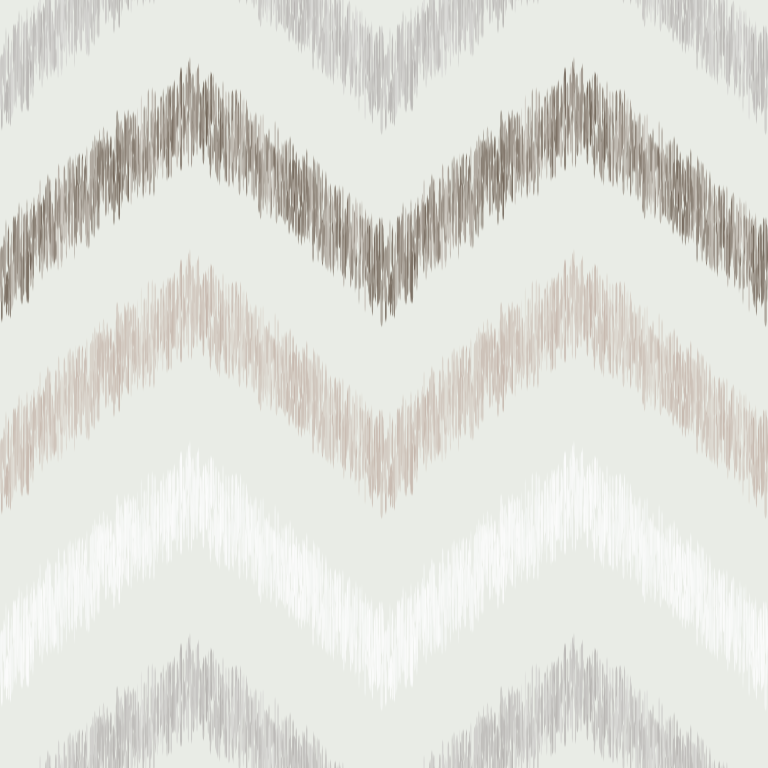
This pattern is drawn by a Shadertoy shader. Its source:

```glsl
const float TAU = 6.2831853;

vec4 hash4(vec2 p) {
    vec4 q = fract(p.xyxy * vec4(0.1031, 0.1030, 0.0973, 0.1099));
    q += dot(q, q.wzxy + 33.33);
    return fract((q.xxyz + q.yzzw) * q.zywx);
}

// Height of the chevron ridge for a phase of 0 to 1, valley to valley
float ridge(float phase) {
    float t = 1.0 - abs(2.0 * phase - 1.0);
    return mix(-0.108, 0.105, t) + 0.04 * t * (1.0 - t);
}

// Yarn colour of a band, from light to deep
vec3 yarn(float band, float depth) {
    if (band < 0.5) return mix(vec3(0.86, 0.86, 0.85), vec3(0.71, 0.70, 0.69), depth);
    if (band < 1.5) return mix(vec3(0.95, 0.96, 0.95), vec3(0.99), depth);
    if (band < 2.5) return mix(vec3(0.88, 0.87, 0.84), vec3(0.77, 0.71, 0.67), depth);
    return mix(vec3(0.80, 0.78, 0.75), vec3(0.43, 0.38, 0.33), depth);
}

void mainImage(out vec4 fragColor, in vec2 fragCoord) {
    vec2 uv = fragCoord / iResolution.xy;
    float pixel = 1.0 / iResolution.x;
    float phase = fract(uv.x * 2.0);
    vec3 color = vec3(0.914, 0.927, 0.902);

    // Slow wrapping change of dye strength along the chevron
    float dye = 0.12 * sin(TAU * (4.0 * phase + 0.15)) + 0.10 * sin(TAU * (9.0 * phase + 0.4));

    // Overlapping layers of vertical threads
    for (int i = 0; i < 9; i++) {
        float layer = float(i);
        float count = 103.0 + mod(layer * 17.0, 53.0);
        float column = floor(phase * count);
        vec4 place = hash4(vec2(column + 3.0, layer * 19.0 + 7.0));
        vec4 look = hash4(vec2(column + 211.0, layer * 23.0 + 41.0));

        // Nearest band, measured from its ridge
        float rise = (uv.y - ridge((column + 0.5) / count)) * 4.0;
        float band = mod(floor(rise + 0.5), 4.0);
        float dy = (fract(rise + 0.5) - 0.5) * 0.25 - (place.x - 0.5) * 0.082;

        // Thread with tapered ends
        float inside = mix(0.012, 0.038, place.y) - abs(dy);
        float taper = smoothstep(0.0, 0.011, inside);
        float halfWidth = mix(0.15, 0.32, look.x) * (0.4 + 0.6 * taper) / (2.0 * count);
        float dx = abs(fract(phase * count) - mix(0.33, 0.67, place.z)) / (2.0 * count);
        float cover = clamp((halfWidth - dx) / pixel + 0.5, 0.0, 1.0);
        cover *= min(1.0, 2.0 * halfWidth / pixel) * smoothstep(0.0, 0.005, inside);

        float depth = clamp(look.y + dye, 0.0, 1.0);
        color = mix(color, yarn(band, depth), cover * mix(0.55, 0.95, look.z));
    }
    fragColor = vec4(color, 1.0);
}
```
